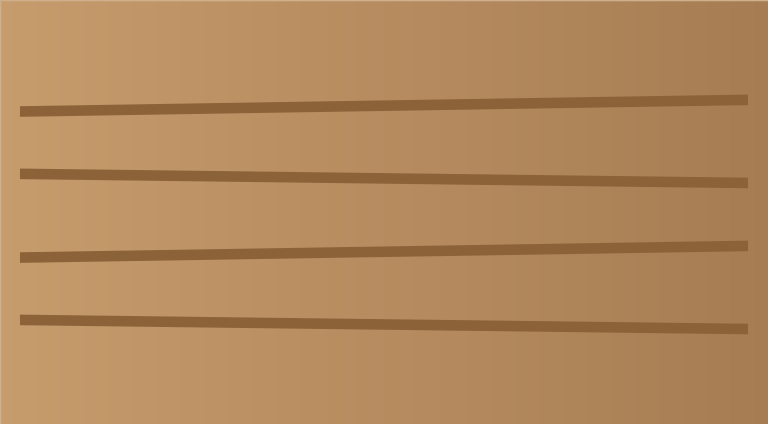
This texture is drawn by a Shadertoy shader. Its source:

```glsl
// Wooden panel: a left-to-right brown gradient crossed by two identical pairs
// of dark strips that spread apart towards the right, with a thin pale rim
// along the left and top edges. Strips are slanted bands with upright ends.

const vec3 WOOD_LIGHT  = vec3(0.776, 0.612, 0.427);
const vec3 WOOD_DARK   = vec3(0.651, 0.486, 0.322);
const vec3 STRIP_COLOR = vec3(0.549, 0.384, 0.224);
const vec3 RIM_COLOR   = vec3(0.810, 0.690, 0.550);

// Positions are fractions of the canvas width (x) or height (y).
const int   PAIR_COUNT   = 2;
const float PAIR_PERIOD  = 0.3445;              // vertical step between pairs
const vec2  UPPER_STRIP  = vec2(0.737, 0.7645); // heights at left and right ends
const vec2  LOWER_STRIP  = vec2(0.590, 0.5685);
const float STRIP_HALF   = 0.0125;              // half thickness
const float STRIP_MARGIN = 0.026;               // gap to the left and right edges
const float RIM_WIDTH    = 0.0030;              // fraction of the height

// Coverage of a shape from its signed distance, smoothed over one pixel.
float coverage(float dist, float pixel) {
    return clamp(0.5 - dist / pixel, 0.0, 1.0);
}

// Vertical distance to a strip whose end heights are given.
float stripDistance(float y, float along, vec2 ends) {
    return abs(y - mix(ends.x, ends.y, along)) - STRIP_HALF;
}

void mainImage(out vec4 fragColor, in vec2 fragCoord) {
    vec2 uv = fragCoord / iResolution.xy;
    vec2 pixel = 1.0 / iResolution.xy;

    // Wood gradient
    vec3 color = mix(WOOD_LIGHT, WOOD_DARK, uv.x);

    // Strips, repeated as pairs down the panel
    float along = (uv.x - STRIP_MARGIN) / (1.0 - 2.0 * STRIP_MARGIN);
    float nearest = 1.0;
    for (int i = 0; i < PAIR_COUNT; i++) {
        float y = uv.y + float(i) * PAIR_PERIOD;
        nearest = min(nearest, stripDistance(y, along, UPPER_STRIP));
        nearest = min(nearest, stripDistance(y, along, LOWER_STRIP));
    }
    float ends = abs(uv.x - 0.5) - (0.5 - STRIP_MARGIN);
    float strip = coverage(nearest, pixel.y) * coverage(ends, pixel.x);
    color = mix(color, STRIP_COLOR, strip);

    // Pale rim on the left and top
    float aspect = iResolution.x / iResolution.y;
    float edge = min(uv.x * aspect, 1.0 - uv.y);
    color = mix(color, RIM_COLOR, coverage(edge - RIM_WIDTH, pixel.y));

    fragColor = vec4(color, 1.0);
}
```
